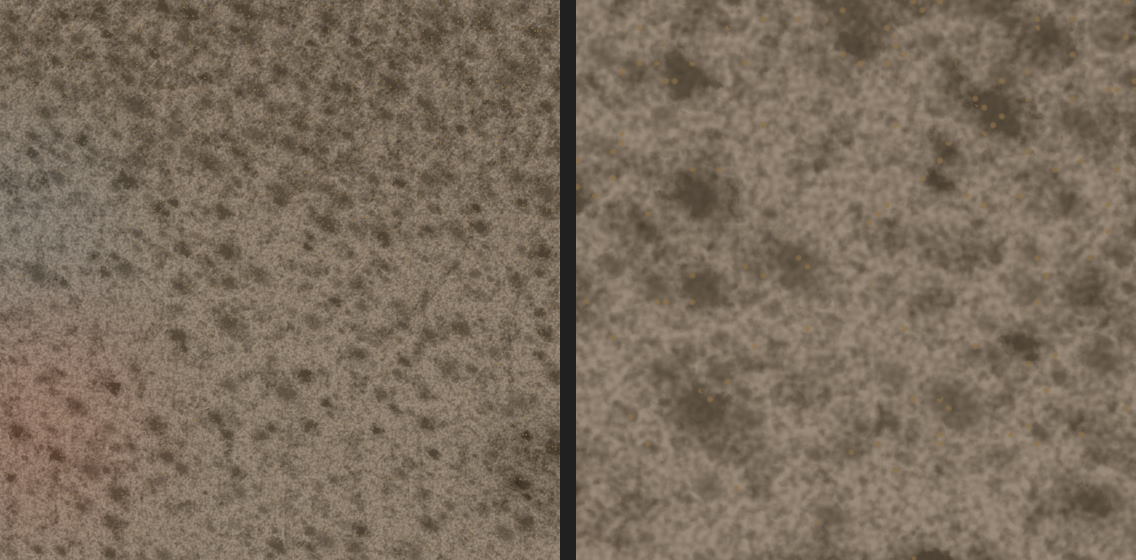
Left, the full canvas; right, a detail of the centre.
Reproduce this texture procedurally as a WebGL 1 fragment shader.

```glsl
precision highp float;
// Dry, dusty ground seen from above: pale soil mottled by layered gradient
// noise, with ragged dark tufts scattered on jittered cells. Growth is denser
// toward the upper right, where fibres and small ochre flecks also appear.

uniform vec2 u_resolution;

#define DARK_TUFT vec3(0.235, 0.195, 0.140)
#define PALE_SOIL vec3(0.570, 0.510, 0.445)
#define OCHRE vec3(0.56, 0.45, 0.29)
#define SOIL_LEVEL 0.99
#define PATCH_DEPTH 0.32
#define SPECKLE_DEPTH 0.25
#define GRAIN_DEPTH 0.34
#define LARGE_TUFT_CELLS 23.0
#define SMALL_TUFT_CELLS 47.0
#define TUFT_DEPTH 0.80
#define RAGGEDNESS 1.15
#define FLECK_CELLS 190.0

vec3 hash3(vec2 cell) {
  vec3 h = fract(cell.xyx * vec3(0.1031, 0.1030, 0.0973));
  h += dot(h, h.yxz + 33.33);
  return fract((h.xxy + h.yzz) * h.zyx);
}

float gradientDot(vec2 cell, vec2 offset) {
  float angle = 6.2832 * hash3(cell).x;
  return dot(vec2(cos(angle), sin(angle)), offset);
}

float gradientNoise(vec2 p) {
  vec2 i = floor(p);
  vec2 f = p - i;
  vec2 w = f * f * f * (f * (f * 6.0 - 15.0) + 10.0);
  vec2 e = vec2(1.0, 0.0);
  float low = mix(gradientDot(i, f), gradientDot(i + e.xy, f - e.xy), w.x);
  float high = mix(gradientDot(i + e.yx, f - e.yx), gradientDot(i + e.xx, f - e.xx), w.x);
  return mix(low, high, w.y);
}

float fbm(vec2 p) {
  float sum = 0.0;
  float amplitude = 1.0;
  for (int octave = 0; octave < 4; octave++) {
    sum += amplitude * gradientNoise(p);
    p = mat2(1.6, 1.2, -1.2, 1.6) * p + 17.3;
    amplitude *= 0.55;
  }
  return sum;
}

// Coverage of ragged tufts, one candidate in each cell
float tufts(vec2 p, float density, float ragged) {
  vec2 home = floor(p);
  float cover = 0.0;
  for (int y = -1; y <= 1; y++) {
    for (int x = -1; x <= 1; x++) {
      vec2 cell = home + vec2(float(x), float(y));
      vec3 place = hash3(cell + 71.0);
      vec3 look = hash3(cell + 213.0);
      vec2 toTuft = p - cell - 0.1 - 0.8 * place.xy;
      toTuft.y += 0.3 * toTuft.x;
      float radius = mix(0.28, 0.62, look.x * look.x);
      float reach = length(toTuft * vec2(0.9, 1.1)) / radius + ragged;
      float body = 1.0 - smoothstep(0.15, 1.05, reach);
      float present = smoothstep(-0.04, 0.04, density - place.z);
      cover = max(cover, body * present * mix(0.55, 1.0, look.y));
    }
  }
  return cover;
}

// Soft round area used for broad changes of tint
float softArea(vec2 p, vec2 centre, float radius) {
  return 1.0 - smoothstep(0.0, radius, length(p - centre));
}

void main() {
  vec2 uv = gl_FragCoord.xy / u_resolution;
  vec2 p = gl_FragCoord.xy / u_resolution.y;

  // Broad growth: sparse below, thick above a slanting border
  float broad = fbm(p * 4.0 + 5.0);
  float thick = smoothstep(0.55, 1.0, uv.y + 0.26 * uv.x + 0.18 * broad);
  float density = clamp(0.30 + 0.38 * thick + 0.35 * broad, 0.05, 0.9);

  // Mottled soil, fine speckle and grain
  float mottle = fbm(p * 26.0 + 40.0);
  float speckle = fbm(p * 85.0 + 90.0);
  float grain = gradientNoise(p * 210.0 + 0.37);
  vec2 slant = vec2(p.x + p.y, p.y - p.x);
  float fibre = gradientNoise(slant * vec2(38.0, 130.0));
  float tone = SOIL_LEVEL + 0.06 * broad - 0.09 * thick;
  tone -= PATCH_DEPTH * smoothstep(-0.15, 0.55, mottle + 0.5 * (density - 0.45));
  tone -= SPECKLE_DEPTH * smoothstep(-0.2, 0.5, speckle);
  tone += GRAIN_DEPTH * grain + (0.08 + 0.16 * thick) * fibre;

  // Dark tufts in two sizes, and one smooth stained hollow
  float ragged = RAGGEDNESS * (0.65 * speckle + 0.35 * mottle);
  float large = tufts(p * LARGE_TUFT_CELLS, density, ragged);
  float small = tufts(p * SMALL_TUFT_CELLS + 31.0, density * 0.7, ragged);
  float cover = max(large, 0.65 * small);
  tone *= 1.0 - TUFT_DEPTH * cover;
  tone -= 0.26 * softArea(p + 0.03 * mottle, vec2(0.95, 0.17), 0.16);
  vec3 colour = mix(DARK_TUFT, PALE_SOIL, clamp(tone, -0.15, 1.1));

  // Rosy and grey soil tints
  colour += vec3(0.035, -0.015, -0.012) * softArea(p, vec2(0.06, 0.24), 0.36);
  colour += vec3(-0.025, 0.0, 0.015) * softArea(p, vec2(0.04, 0.60), 0.36);

  // Ochre flecks among the thicker growth
  vec2 fleckPoint = p * FLECK_CELLS;
  vec3 fleck = hash3(floor(fleckPoint) + 9.0);
  float dotShape = 1.0 - smoothstep(0.15, 0.5, length(fract(fleckPoint) - 0.5));
  float fleckShare = 0.01 + 0.05 * thick + 0.06 * cover;
  colour = mix(colour, OCHRE, 0.7 * dotShape * step(fleck.x, fleckShare));

  gl_FragColor = vec4(colour, 1.0);
}
```
